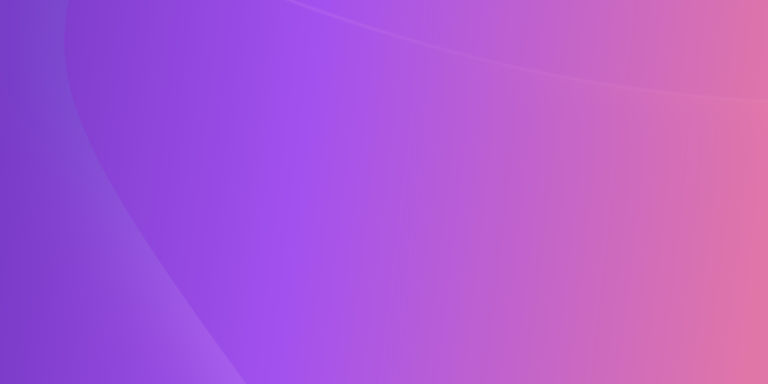
Write a Shadertoy shader that draws this background.

```glsl
// A violet to pink gradient with slightly leaning bands, overlaid by two
// translucent sheets: a hyperbolic edge glowing to its left, and a shallow
// parabolic arc drawn as a fine highlight across the upper right.

// Three-stop colour ramp with its brightest violet near t = 0.39.
vec3 backgroundRamp(float t) {
    vec3 deepViolet = vec3(0.480, 0.230, 0.785);
    vec3 brightViolet = vec3(0.640, 0.318, 0.935);
    vec3 rosePink = vec3(0.880, 0.460, 0.660);
    vec3 color = mix(deepViolet, brightViolet, clamp(t / 0.39, 0.0, 1.0));
    return mix(color, rosePink, clamp((t - 0.39) / 0.61, 0.0, 1.0));
}

// Signed distance to the left edge, positive on its left side.
float leftEdge(vec2 p) {
    float u = p.y - 0.107;
    float root = sqrt(0.64 * u * u + 0.09);
    float slope = 0.64 * u / root;
    return (root - 0.133 - p.x) / sqrt(1.0 + slope * slope);
}

// Signed distance to the upper arc, positive below it.
float upperArc(vec2 p) {
    float u = 2.2 - p.x;
    float slope = 0.256 * u;
    return (p.y - 0.268 + 0.128 * u * u) / sqrt(1.0 + slope * slope);
}

void mainImage(out vec4 fragColor, in vec2 fragCoord) {
    vec2 uv = fragCoord / iResolution.xy;
    float pixel = 1.0 / iResolution.y;

    // Sheet space: x spans 0..2, y runs down from the top edge.
    vec2 p = vec2(2.0 * uv.x, 1.0 - uv.y);
    vec3 color = backgroundRamp(uv.x - 0.06 * (uv.y - 0.5));

    // Left sheet: bluish at the top, paler toward the bottom.
    float left = leftEdge(p);
    float leftMask = smoothstep(-pixel, pixel, left);
    float leftGlow = 0.115 * exp(-pow(max(left, 0.0) / 0.13, 1.4));
    vec3 sheetTint = mix(vec3(0.36, 0.62, 0.82), vec3(0.95, 0.82, 1.0),
                         smoothstep(0.2, 1.0, p.y));
    color = mix(color, sheetTint, leftMask * leftGlow);

    // Upper arc: a fine line with a faint warm glow beneath it.
    float arc = upperArc(p);
    float line = exp(-pow(arc / (0.003 + 0.5 * pixel), 2.0));
    float lineStrength = 0.05 + 0.07 * (1.0 - smoothstep(0.75, 1.3, p.x));
    color = mix(color, vec3(0.95, 0.72, 0.90), line * lineStrength);
    float underGlow = smoothstep(-pixel, pixel, arc) * exp(-max(arc, 0.0) / 0.06);
    color += vec3(0.012, 0.012, 0.0) * underGlow * smoothstep(0.9, 1.6, p.x);

    fragColor = vec4(color, 1.0);
}
```
